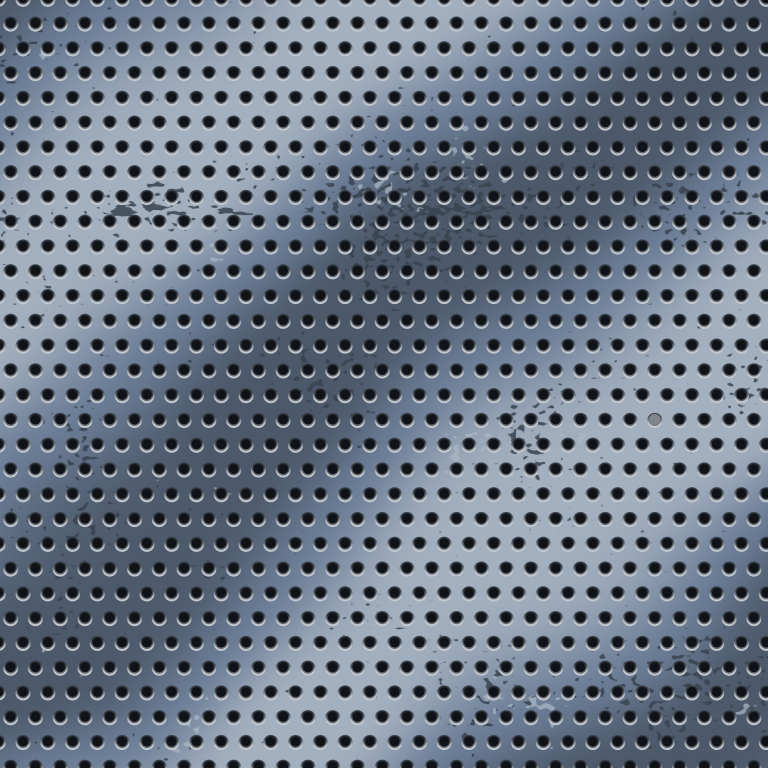
A Shadertoy shader for this texture:

```glsl
const float HOLES = 31.0;                     // holes across and rows down
const vec2 GRID_SHIFT = vec2(0.43, 0.05);     // first hole centre, in cells
const vec2 PLUGGED_HOLE = vec2(26.0, 14.0);   // column and row of the filled hole
const float RIM_RADIUS = 0.305;               // radii in cells
const float BEVEL_RADIUS = 0.245;
const float BORE_RADIUS = 0.195;
const float SHEEN_PERIOD = 0.88;
const float SHEEN_SLOPE = 0.8;
const float STREAK_HEIGHT = 0.72;
const float STREAK_WIDTH = 0.028;

const vec3 STEEL_DARK = vec3(0.30, 0.35, 0.42);
const vec3 STEEL_BLUE = vec3(0.42, 0.49, 0.59);
const vec3 STEEL_LIGHT = vec3(0.64, 0.69, 0.75);
const vec3 CHIP_DARK = vec3(0.22, 0.26, 0.31);
const vec3 CHIP_LIGHT = vec3(0.66, 0.72, 0.77);
const vec3 RIM_SHADOW = vec3(0.23, 0.26, 0.30);
const vec3 RIM_LIGHT = vec3(0.77, 0.79, 0.81);
const vec3 BEVEL_SHADOW = vec3(0.13, 0.15, 0.17);
const vec3 BEVEL_LIGHT = vec3(0.40, 0.42, 0.45);
const vec3 BORE = vec3(0.06, 0.07, 0.09);
const vec3 PLUG = vec3(0.50, 0.52, 0.54);

vec2 randomGradient(vec2 cell) {
    vec3 h = fract(cell.xyx * vec3(0.1031, 0.1030, 0.0973));
    h += dot(h, h.yzx + 33.33);
    float angle = 6.2832 * fract((h.x + h.y) * h.z);
    return vec2(cos(angle), sin(angle));
}

float gradientNoise(vec2 p) {
    vec2 i = floor(p), f = p - i;
    vec2 u = f * f * f * (f * (f * 6.0 - 15.0) + 10.0);
    vec2 e = vec2(1.0, 0.0);
    float low = mix(dot(randomGradient(i), f),
                    dot(randomGradient(i + e.xy), f - e.xy), u.x);
    float high = mix(dot(randomGradient(i + e.yx), f - e.yx),
                     dot(randomGradient(i + e.xx), f - e.xx), u.x);
    return 1.4 * mix(low, high, u.y);
}

float fbm(vec2 p) {
    float sum = 0.0, amplitude = 0.6;
    for (int octave = 0; octave < 4; octave++) {
        sum += amplitude * gradientNoise(p);
        p = p * 2.03 + 17.3;
        amplitude *= 0.5;
    }
    return sum;
}

// Antialiased coverage where the field is positive
float coverage(float field) {
    float w = 0.7 * fwidth(field) + 1e-4;
    return smoothstep(-w, w, field);
}

float disc(vec2 p, float radius, float pixel) {
    return clamp(0.5 + (radius - length(p)) / pixel, 0.0, 1.0);
}

// Diagonal bands of brushed sheen
vec3 steel(vec2 uv) {
    float across = uv.y - SHEEN_SLOPE * uv.x + 0.10 * gradientNoise(uv * 2.5 + 4.0);
    float sheen = 0.5 + 0.5 * cos(6.2832 * (across + 0.26) / SHEEN_PERIOD);
    sheen += 0.08 * gradientNoise(uv * vec2(3.0, 5.0) + 21.0);
    vec3 color = mix(STEEL_DARK, STEEL_BLUE, smoothstep(0.0, 0.5, sheen));
    return mix(color, STEEL_LIGHT, smoothstep(0.4, 1.0, sheen));
}

// Clustered flecks, a horizontal streak of stains and pale scuffs
vec3 addWear(vec3 color, vec2 uv) {
    float offset = (uv.y - STREAK_HEIGHT) / STREAK_WIDTH;
    float streak = exp(-offset * offset)
                 * smoothstep(0.0, 0.08, uv.x) * smoothstep(0.9, 0.7, uv.x);
    float halo = exp(-0.12 * offset * offset);

    float fleck = gradientNoise(uv * vec2(95.0, 135.0));
    float worn = smoothstep(0.05, 0.6, fbm(uv * 5.0 + 9.0) + 0.3 * halo);
    float darkFlecks = coverage(fleck - mix(0.82, 0.2, worn));

    float stain = fbm(uv * vec2(14.0, 50.0) + 31.0) + 0.12 * fleck;
    float stains = coverage(stain - mix(0.85, 0.26, streak));

    float scuff = gradientNoise(uv * vec2(80.0, 105.0) + 57.0);
    float scuffed = smoothstep(0.2, 0.65, fbm(uv * 6.0 + 43.0));
    float lightFlecks = coverage(scuff - mix(0.95, 0.15, scuffed));

    color = mix(color, CHIP_LIGHT, 0.75 * lightFlecks);
    return mix(color, CHIP_DARK, 0.85 * max(darkFlecks, stains));
}

// Staggered punched holes, lit on their lower lip
vec3 addHoles(vec3 color, vec2 uv, float pixel) {
    vec2 grid = uv * HOLES - GRID_SHIFT;
    float row = floor(grid.y + 0.5);
    grid.x -= 0.5 * mod(row, 2.0);
    vec2 cell = vec2(floor(grid.x + 0.5), row);
    vec2 p = grid - cell;

    float lowerLip = smoothstep(0.2, -0.2, p.y);
    vec3 rim = mix(RIM_SHADOW, RIM_LIGHT, lowerLip);
    vec3 bevel = mix(BEVEL_SHADOW, BEVEL_LIGHT, lowerLip);
    float plugged = step(distance(cell, PLUGGED_HOLE), 0.5);

    color = mix(color, rim, disc(p + vec2(0.0, 0.02), RIM_RADIUS, pixel));
    color = mix(color, bevel, disc(p, BEVEL_RADIUS, pixel));
    vec3 core = mix(BORE, PLUG, plugged);
    return mix(color, core, disc(p - vec2(0.0, 0.01), BORE_RADIUS + 0.04 * plugged, pixel));
}

void mainImage(out vec4 fragColor, in vec2 fragCoord) {
    vec2 uv = fragCoord / iResolution.y;
    vec3 color = addWear(steel(uv), uv);
    color = addHoles(color, uv, HOLES / iResolution.y);
    fragColor = vec4(color, 1.0);
}
```
